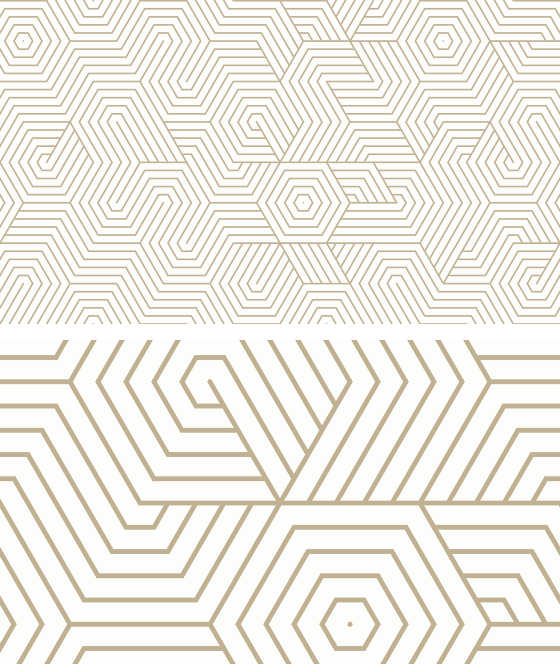
Top, the full canvas; bottom, a detail of the centre.
This pattern is drawn by a Shadertoy shader. Its source:

```glsl
#define CELLS_ACROSS 12.0
#define STRIPES 5.0
#define LINE_WIDTH 0.20
#define STRAY_CHANCE 0.14
#define SEED 3.7
#define PAPER vec3(0.992, 0.992, 0.985)
#define GOLD vec3(0.755, 0.695, 0.575)

const float ROW_HEIGHT = 0.8660254;

float hash(vec2 p) {
    return fract(sin(dot(p, vec2(127.1, 311.7)) + SEED) * 43758.5453);
}

vec3 axisVector(int axis) {
    return vec3(equal(ivec3(0, 1, 2), ivec3(axis)));
}

// The three cell numbers of a triangle sum to -1 (upright) or -2 (inverted)
bool isUpright(vec3 cell) {
    return cell.x + cell.y + cell.z > -1.5;
}

// Stripe axis of a triangle: 0 level, 1 rising, 2 falling
int stripeAxis(vec3 cell) {
    bool upright = isUpright(cell);

    // Every triangle belongs to one hexagon, around its corner of colour 0
    int colour = int(mod(cell.x - cell.y + 0.5, 3.0));
    int hubAxis = upright ? 2 - colour : (colour + 2) % 3;
    vec3 hub = cell + (upright ? axisVector(hubAxis) : 1.0 - axisVector(hubAxis));

    // A hexagon splits into three rhombi in one of two ways
    float column = hub.y - hub.z;
    bool turned = hash(vec2(column, floor(hub.x / 4.0))) > 0.5;
    bool alternate = mod(floor(hub.x / 2.0), 2.0) > 0.5;
    bool flipped = (turned != alternate) != upright;
    int axis = (hubAxis + (flipped ? 1 : 2)) % 3;

    // Stray triangles interrupt the bands
    vec2 id = vec2(cell.y - cell.z, cell.x);
    if (hash(id + 41.3) < STRAY_CHANCE)
        axis = (axis + (hash(id + 17.9) < 0.5 ? 1 : 2)) % 3;
    return axis;
}

void mainImage(out vec4 fragColor, in vec2 fragCoord) {
    // Triangular coordinates, one unit per row along each axis
    vec2 p = fragCoord / iResolution.x * CELLS_ACROSS;
    float row = p.y / ROW_HEIGHT;
    vec3 q = vec3(row, p.x - 0.5 * row, -p.x - 0.5 * row);
    vec3 cell = floor(q);
    vec3 local = q - cell;
    bool upright = isUpright(cell);

    // Stripes inside the triangle
    float stripe = q[stripeAxis(cell)] * STRIPES;
    float dist = abs(fract(stripe + 0.5) - 0.5);

    // Border lines owned by the adjoining triangles
    for (int i = 0; i < 3; i++) {
        float side = upright ? -1.0 : 1.0;
        float edge = upright ? local[i] : 1.0 - local[i];
        if (stripeAxis(cell + side * axisVector(i)) == i)
            dist = min(dist, edge * STRIPES);
    }

    // Smooth ink on paper
    float pixel = STRIPES * CELLS_ACROSS / (ROW_HEIGHT * iResolution.x);
    float halfWidth = 0.5 * LINE_WIDTH;
    float ink = 1.0 - smoothstep(halfWidth - 0.6 * pixel, halfWidth + 0.6 * pixel, dist);
    fragColor = vec4(mix(PAPER, GOLD, ink), 1.0);
}
```
